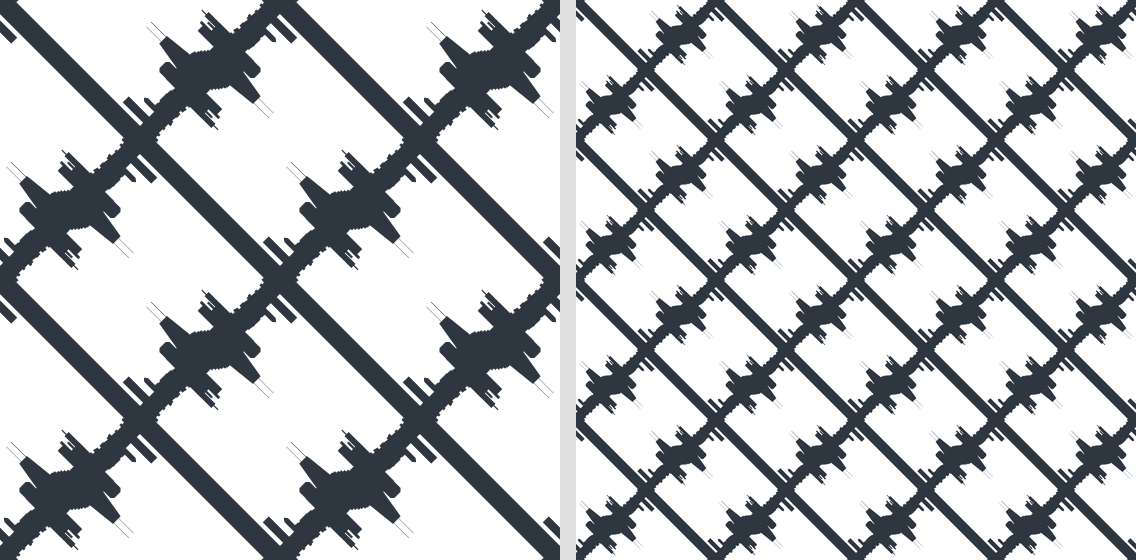
Left: one tile. Right: repeated 2 by 2.
This pattern is drawn by a WebGL 1 fragment shader. Its source:

```glsl
precision highp float;
// Diagonal bands crossed by a city skyline that is mirrored about its own axis.
// Each half-drop repeat is a lattice cell: "along" runs up the skyline and
// "height" is measured from its axis; rooftops are a maximum of simple boxes.

uniform vec2 u_resolution;

float hash(float n) {
  return fract(sin(n * 12.9898 + 4.1) * 4375.85);
}

// Height of a flat block between two positions, zero elsewhere.
float block(float s, float left, float right, float top) {
  return top * step(left, s) * step(s, right);
}

// Low rooftops: stepped columns with slightly uneven heights.
float lowRoofs(float s) {
  float column = floor(s * 76.0);
  float stepped = (column + 0.5) / 76.0;
  float jitter = hash(column) - 0.5;
  float roof = 0.05;
  roof = max(roof, block(s, 0.177, 0.31, 0.07 - 0.07 * max(stepped - 0.23, 0.0) + 0.008 * jitter));
  roof = max(roof, block(s, 0.31, 0.5, 0.126));
  float slope = 0.122 - 0.7 * clamp(stepped - 0.503, 0.0, 0.07);
  roof = max(roof, block(s, 0.48, 0.61, slope + 0.006 * jitter));
  if (s > 0.7) roof = 0.052 + 0.024 * jitter + 0.008 * smoothstep(0.85, 1.0, s);
  return roof;
}

// Taller buildings, with chamfered, pointed and jagged tops.
float towers(float s) {
  float roof = block(s, 0.073, 0.116, 0.196);
  roof = max(roof, block(s, 0.151, 0.178, 0.137 - 1.2 * abs(s - 0.165)));
  roof = max(roof, block(s, 0.312, 0.384, 0.187 - max(abs(s - 0.348) - 0.022, 0.0)));
  // Ragged cluster with a narrow spire
  roof = max(roof, block(s, 0.596, 0.636, 0.184));
  roof = max(roof, block(s, 0.632, 0.646, 0.205));
  roof = max(roof, block(s, 0.640, 0.703, 0.135));
  roof = max(roof, block(s, 0.657, 0.668, 0.178));
  roof = max(roof, block(s, 0.673, 0.702, 0.212));
  roof = max(roof, block(s, 0.682, 0.688, 0.243));
  // Twin antennas
  roof = max(roof, block(s, 0.4262, 0.4284, 0.382));
  return max(roof, block(s, 0.4598, 0.4620, 0.382));
}

// One where the point is dark, zero on the background.
float inked(vec2 p) {
  float along = fract(p.x + p.y);
  float across = fract(p.x - p.y + 0.5) - 0.5;
  float band = step(0.4495, abs(along - 0.5));

  // A half turn carries one side of the skyline onto the other
  float s = across > 0.0 ? 1.0 - along : along;
  float height = abs(across);
  float skyline = step(height, max(lowRoofs(s), towers(s)));

  // Tapered main tower
  float taper = step(0.367 + 0.167 * height, s) * step(s, 0.497 - 0.107 * height);
  float mainTower = taper * step(height, 0.275);
  return max(band, max(skyline, mainTower));
}

void main() {
  // Average a 4 by 4 grid inside each pixel for smooth edges and hairlines
  float coverage = 0.0;
  for (int j = 0; j < 4; j++) {
    for (int i = 0; i < 4; i++) {
      vec2 offset = (vec2(float(i), float(j)) - 1.5) / 4.0 + vec2(0.03, -0.02);
      coverage += inked(2.0 * (gl_FragCoord.xy + offset) / u_resolution) / 16.0;
    }
  }
  vec3 slate = vec3(0.18, 0.21, 0.25);
  gl_FragColor = vec4(mix(vec3(1.0), slate, coverage), 1.0);
}
```
